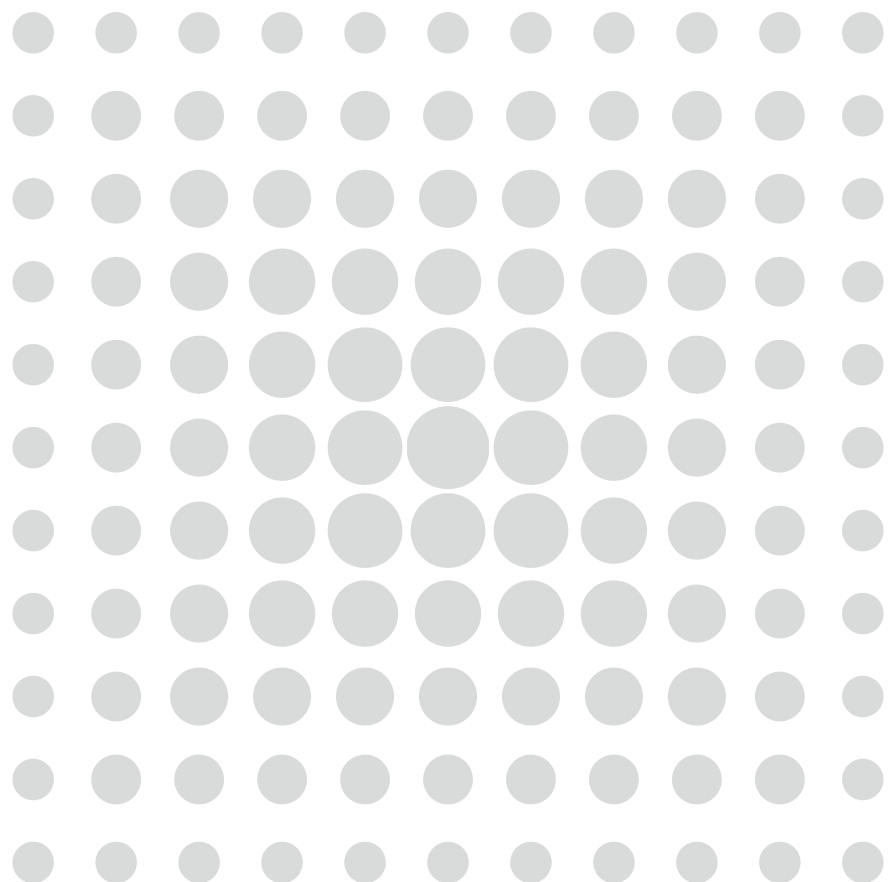
Write a WebGL 1 fragment shader that draws this pattern.

```glsl
precision highp float;

uniform vec2 u_resolution;

void main() {
  // Grid units: one dot per cell, the largest dot at the grid origin
  float cellsPerPixel = 10.8 / u_resolution.x;
  vec2 grid = (gl_FragCoord.xy - 0.5 * u_resolution) * cellsPerPixel;
  grid.y += 0.08;

  // Dots shrink with each square ring around the center
  vec2 cell = floor(grid + 0.5);
  float ring = max(abs(cell.x), abs(cell.y));
  float radius = 0.5 - 0.05 * ring;

  // Antialiased disc over white
  float edge = length(grid - cell) - radius;
  float coverage = clamp(0.5 - edge / cellsPerPixel, 0.0, 1.0);
  vec3 paper = vec3(1.0);
  vec3 dotGray = vec3(0.851, 0.859, 0.855);
  gl_FragColor = vec4(mix(paper, dotGray, coverage), 1.0);
}
```
